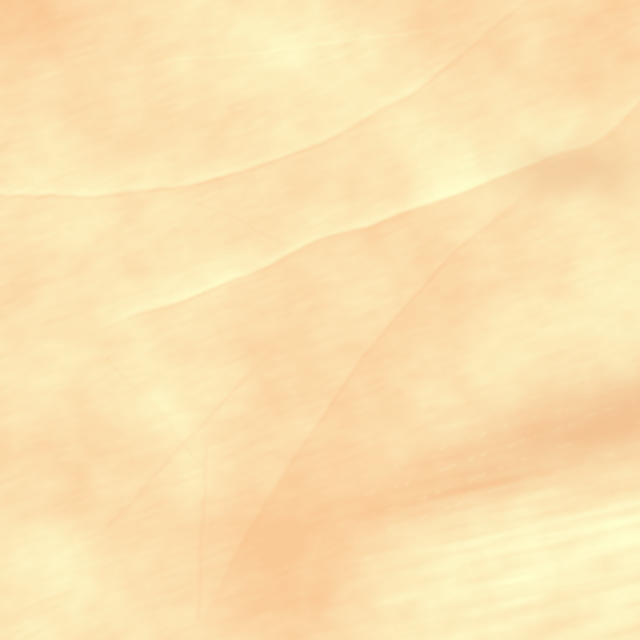
Give the GLSL for this texture, as a three.js fragment shader.

```glsl
// Pale, softly lit skin with mottling, long curved creases and a blushing fold.
#define SHADE_COLOR vec3(0.980, 0.810, 0.610)
#define LIGHT_COLOR vec3(0.993, 0.950, 0.760)
#define BLUSH_COLOR vec3(0.930, 0.730, 0.545)
#define BASE_TONE 0.47
#define MOTTLE 0.95
#define GRAIN 0.16
#define STREAKS 0.42
#define CREASE_WIDTH 0.0034
#define CREASE_DEPTH 0.25

varying vec2 vUv;

float hash(vec2 p) {
  vec3 q = fract(p.xyx * 0.1031);
  q += dot(q, q.yzx + 33.33);
  return fract((q.x + q.y) * q.z);
}

float noise(vec2 p) {
  vec2 cell = floor(p), f = fract(p);
  f = f * f * (3.0 - 2.0 * f);
  return mix(mix(hash(cell), hash(cell + vec2(1, 0)), f.x),
             mix(hash(cell + vec2(0, 1)), hash(cell + vec2(1, 1)), f.x), f.y);
}

float fbm(vec2 p) {
  float sum = 0.0, amp = 0.5;
  for (int i = 0; i < 5; i++) {
    sum += amp * noise(p);
    p = mat2(1.6, 1.2, -1.2, 1.6) * p + 17.3;
    amp *= 0.52;
  }
  return sum;
}

float bell(float d, float width) { return exp(-d * d / (width * width)); }

float blob(vec2 p, vec2 center, vec2 radius) {
  vec2 d = (p - center) / radius;
  return exp(-dot(d, d));
}

// Noise stretched along a direction given by its slope
float fibre(vec2 p, float slope, vec2 scale) {
  vec2 along = normalize(vec2(1.0, slope));
  return noise(vec2(dot(p, along), dot(p, vec2(-along.y, along.x))) * scale) - 0.5;
}

float segment(vec2 p, vec2 a, vec2 b) {
  vec2 ab = b - a;
  return length(p - a - ab * clamp(dot(p - a, ab) / dot(ab, ab), 0.0, 1.0));
}

// Dark groove with a pale rim on its upper side
float crease(float d, float rim) {
  return rim * bell(d - 2.2 * CREASE_WIDTH, 1.7 * CREASE_WIDTH)
       - CREASE_DEPTH * bell(d, CREASE_WIDTH);
}

// Light on the upper side of an edge, fading away from it
float ledge(float d, float reach) {
  return smoothstep(-0.004, 0.006, d) * exp(-max(d, 0.0) / reach);
}

void main() {
  vec2 uv = vUv;
  vec2 p = uv + 0.009 * (vec2(noise(uv * 14.0), noise(uv * 14.0 + 40.0)) - 0.5)
              + 0.003 * (noise(uv * 75.0) - 0.5);
  float x = p.x;

  // Signed distances to the three main creases and the fold
  float bend = max(x - 0.15, 0.0), tip = max(x - 0.9, 0.0);
  float upper = (p.y - 0.695 - 0.67 * bend * bend) / sqrt(1.0 + 1.8 * bend * bend);
  float middle = (p.y - 0.421 - 0.383 * x - 0.011 * bell(x - 0.5, 0.09) - 3.3 * tip * tip) * 0.93;
  float slope = 1.444 - 1.216 * (2.0 * x - 1.028);
  float lower = (p.y - 0.167 - 1.444 * (x - 0.39) + 1.216 * (x - 0.39) * (x - 0.638))
              / sqrt(1.0 + slope * slope);
  float back = 1.0 - x;
  float fold = p.y - 0.355 + 0.3 * back + 0.1 * back * back;

  // Mottling and broad light
  float tone = BASE_TONE + MOTTLE * (fbm(uv * 7.0 + 3.0) - 0.485);
  tone += 0.4 * (fbm(uv * 24.0 + 9.0) - 0.485);
  tone += 0.42 * blob(uv, vec2(0.42, 0.91), vec2(0.17, 0.09));
  tone += 0.25 * blob(uv, vec2(0.83, 0.79), vec2(0.17, 0.08));
  tone += 0.28 * blob(uv, vec2(0.94, 0.54), vec2(0.16, 0.14));
  tone += 0.22 * blob(uv, vec2(0.22, 0.37), vec2(0.13, 0.1));
  tone += 0.24 * blob(uv, vec2(0.08, 0.05), vec2(0.14, 0.15));
  tone -= 0.45 * blob(uv, vec2(0.0, 1.0), vec2(0.12, 0.2));
  tone -= 0.4 * blob(uv, vec2(1.0, 0.98), vec2(0.2, 0.13));
  tone -= 0.45 * blob(uv, vec2(0.46, 0.1), vec2(0.13, 0.17));
  tone -= 0.2 * blob(uv, vec2(0.24, 0.14), vec2(0.09, 0.12));

  // Creases with light above and shade below
  float wear = 0.6 + 0.8 * noise(uv * 18.0 + 5.0);
  float upperSpan = 1.0 - 0.6 * smoothstep(0.55, 0.8, x);
  float middleSpan = smoothstep(0.1, 0.3, x) * (1.0 - 0.6 * smoothstep(0.82, 0.95, x));
  float lowerSpan = smoothstep(0.29, 0.4, x) * (1.0 - smoothstep(0.74, 0.9, x));
  tone += upperSpan * (wear * crease(upper, 0.15) + 0.2 * ledge(upper, 0.05));
  tone += middleSpan * (wear * crease(middle, 0.12) + 0.38 * ledge(middle, 0.08));
  tone -= 0.16 * smoothstep(0.35, 0.6, x) * ledge(-middle, 0.12);
  tone += lowerSpan * (0.75 * wear * crease(lower, 0.0) - 0.2 * ledge(-lower, 0.07));

  // Faint secondary lines
  float faint = bell(segment(p, vec2(0.17, 0.18), vec2(0.43, 0.46)), 0.0035);
  faint += bell(segment(p, vec2(0.31, 0.03), vec2(0.325, 0.3)), 0.0035);
  faint += bell(segment(p, vec2(0.17, 0.44), vec2(0.32, 0.27)), 0.003);
  faint += bell(segment(p, vec2(0.31, 0.68), vec2(0.45, 0.62)), 0.003);
  faint -= bell(segment(p, vec2(0.2, 0.895), vec2(0.68, 0.955)), 0.003);
  tone -= 0.13 * wear * faint;

  // Fold, the pale streaked skin beneath it and fine ridges elsewhere
  float right = smoothstep(0.46, 0.72, uv.x);
  float foldShade = right * bell(fold, fold > 0.0 ? 0.075 : 0.06);
  float under = right * smoothstep(0.03, 0.17, -fold);
  float streakArea = right * smoothstep(0.09, -0.02, fold);
  tone += 0.5 * under - 0.5 * foldShade;
  tone += STREAKS * streakArea * (fibre(uv, 0.24, vec2(5.0, 85.0)) + 0.5 * fibre(uv, 0.2, vec2(16.0, 150.0)));
  float beads = bell(fract(fold * 32.0) - 0.5, 0.09) * smoothstep(0.45, 0.8, noise(uv * vec2(110.0, 30.0)));
  tone += 0.3 * beads * foldShade;
  tone += GRAIN * (1.0 - streakArea) * fibre(p, 0.35, vec2(32.0, 150.0));

  // Colour
  float blush = 0.5 * foldShade * smoothstep(0.5, 1.0, uv.x);
  blush += 0.5 * blob(uv, vec2(0.9, 0.735), vec2(0.11, 0.045));
  vec3 skin = mix(SHADE_COLOR, LIGHT_COLOR, clamp(tone, -0.15, 1.3));
  gl_FragColor = vec4(mix(skin, BLUSH_COLOR, clamp(blush, 0.0, 1.0)), 1.0);
}
```
